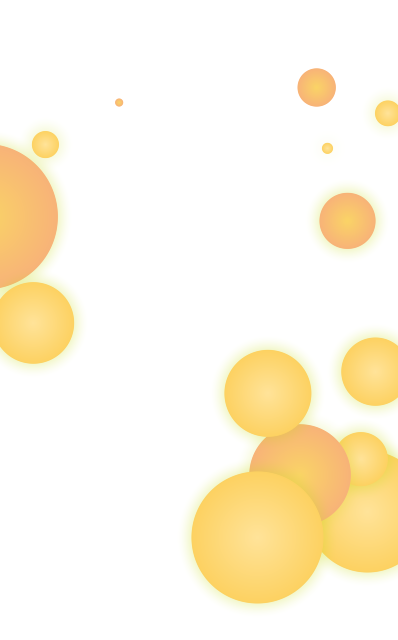
A Shadertoy shader for this background:

```glsl
// Soft yellow and orange discs scattered over a white page.
// Each disc is a distance function with a radial gradient and a faint
// lime halo; discs are composited back to front in three loops.

#define GLOW_WIDTH 0.024
#define GLOW_STRENGTH 0.45
#define GLOW_COLOR vec3(0.78, 0.86, 0.10)
#define YELLOW_CORE vec3(1.00, 0.89, 0.60)
#define YELLOW_RIM vec3(0.99, 0.82, 0.38)
#define ORANGE_CORE vec3(0.98, 0.83, 0.40)
#define ORANGE_RIM vec3(0.97, 0.70, 0.47)
#define YELLOW_BACK 2
#define YELLOW_COUNT 9
#define ORANGE_COUNT 5

// Discs as centre, radius and halo amount, in units of canvas height.
const vec4 yellowDiscs[YELLOW_COUNT] = vec4[](
    vec4(0.5742, 0.2005, 0.0951, 1.0),
    vec4(0.5638, 0.2826, 0.0423, 1.0),
    vec4(0.4186, 0.3854, 0.0680, 1.0),
    vec4(0.4023, 0.1602, 0.1032, 1.0),
    vec4(0.5866, 0.4193, 0.0534, 1.0),
    vec4(0.0521, 0.4954, 0.0638, 1.0),
    vec4(0.0710, 0.7741, 0.0212, 1.0),
    vec4(0.6061, 0.8229, 0.0202, 1.0),
    vec4(0.5117, 0.7682, 0.0087, 1.0));

const vec4 orangeDiscs[ORANGE_COUNT] = vec4[](
    vec4(0.4688, 0.2578, 0.0794, 0.6),
    vec4(-0.0234, 0.6615, 0.1139, 1.0),
    vec4(0.5430, 0.6549, 0.0439, 1.0),
    vec4(0.4948, 0.8633, 0.0300, 0.0),
    vec4(0.1862, 0.8398, 0.0064, 0.0));

// Lays one haloed disc over the colour beneath it.
vec3 paintDisc(vec3 below, vec2 p, vec4 disc, vec3 core, vec3 rim) {
    float radius = disc.z;
    float fromCentre = length(p - disc.xy);
    float edge = fromCentre - radius;
    float pixel = 1.0 / iResolution.y;

    // Small discs cast a weaker halo, as a blurred disc would.
    float sizeRatio = radius / GLOW_WIDTH;
    float halo = 1.0 - smoothstep(-GLOW_WIDTH, GLOW_WIDTH, edge);
    halo *= GLOW_STRENGTH * disc.w * (1.0 - exp(-1.2 * sizeRatio * sizeRatio));

    vec3 fill = mix(core, rim, min(fromCentre / radius, 1.0));
    float coverage = 1.0 - smoothstep(-0.6 * pixel, 0.6 * pixel, edge);
    return mix(mix(below, GLOW_COLOR, halo), fill, coverage);
}

void mainImage(out vec4 fragColor, in vec2 fragCoord) {
    vec2 p = fragCoord / iResolution.y;
    vec3 color = vec3(1.0);

    // Yellow discs behind the orange ones
    for (int i = 0; i < YELLOW_BACK; i++)
        color = paintDisc(color, p, yellowDiscs[i], YELLOW_CORE, YELLOW_RIM);

    // Orange discs
    for (int i = 0; i < ORANGE_COUNT; i++)
        color = paintDisc(color, p, orangeDiscs[i], ORANGE_CORE, ORANGE_RIM);

    // Yellow discs in front
    for (int i = YELLOW_BACK; i < YELLOW_COUNT; i++)
        color = paintDisc(color, p, yellowDiscs[i], YELLOW_CORE, YELLOW_RIM);

    fragColor = vec4(color, 1.0);
}
```
